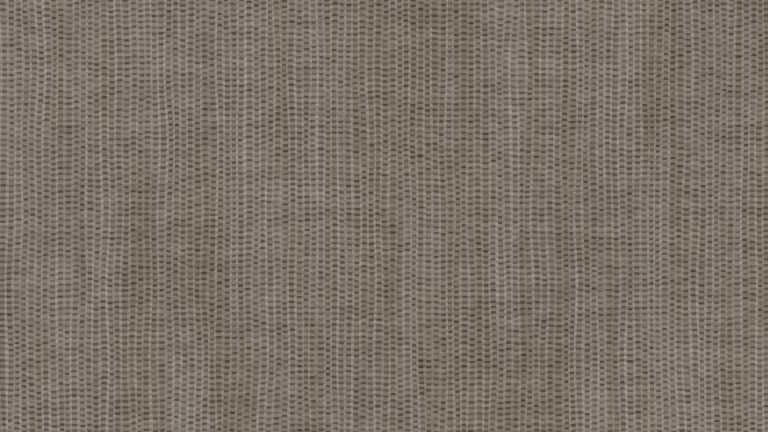
Give the GLSL for this texture, as a Shadertoy shader.

```glsl
// Coarse grey-brown linen weave: pale upright threads over ribbed level yarn.

const float TAU = 6.2831853;
const vec2  THREADS = vec2(60.0, 74.0);         // columns and rows per canvas height
const vec3  CLOTH = vec3(0.477, 0.447, 0.406);  // mean colour
const vec3  COOL = vec3(-0.006, -0.003, 0.012); // bluish cast of bleached threads
const float THREAD_LIGHT = 0.085;
const float GAP_DARK = 0.125;
const float STREAK = 0.045;
const float ROW_STREAK = 0.030;
const float MOTTLE = 0.036;
const float SLUB = 0.045;
const float GRAIN = 0.050;

float hash(vec2 p) {
    vec3 q = fract(vec3(p.xyx) * 0.1031);
    q += dot(q, q.yzx + 33.33);
    return fract((q.x + q.y) * q.z);
}

float noise(vec2 p) {
    vec2 cell = floor(p);
    vec2 f = fract(p);
    f = f * f * (3.0 - 2.0 * f);
    float low = mix(hash(cell), hash(cell + vec2(1, 0)), f.x);
    float high = mix(hash(cell + vec2(0, 1)), hash(cell + vec2(1, 1)), f.x);
    return mix(low, high, f.y);
}

// Layered sines bend the threads slightly off the grid.
vec2 bend(vec2 p) {
    float across = sin(p.y * 5.0 + p.x * 4.0) + 0.4 * sin(p.y * 13.0 - p.x * 9.0);
    float along = sin(p.x * 6.0 + 1.0) + 0.5 * sin(p.x * 13.0 + p.y * 4.0);
    return vec2(across, along) * 0.0011;
}

// Broad worn and soiled patches, centred on zero.
float mottle(vec2 p) {
    float sum = 0.0;
    float weight = 0.5;
    vec2 q = p * vec2(5.0, 3.5) + 20.0;
    for (int i = 0; i < 4; i++) {
        sum += weight * (noise(q) - 0.5);
        q = q * 2.1 + 7.3;
        weight *= 0.7;
    }
    return sum;
}

void mainImage(out vec4 fragColor, in vec2 fragCoord) {
    vec2 uv = fragCoord / iResolution.y;
    vec2 weave = (uv + bend(uv)) * THREADS;
    weave.x += 0.45 * (noise(weave * vec2(0.6, 0.08)) - 0.5);

    // Rows run nearly level; neighbouring columns step up and down.
    float column = floor(weave.x);
    float row = weave.y + 0.35 * mod(column, 2.0) + 0.25 * hash(vec2(column, 3.0));
    row += 0.5 * (noise(vec2(column * 1.9, weave.y * 0.3) + 60.0) - 0.5);
    float ridge = -cos(TAU * weave.x);
    float wave = -cos(TAU * row);

    // Soft shadow between two weft threads, nearly joined along the row.
    float openness = 0.4 + 0.5 * noise(weave * vec2(0.7, 0.9)) + 0.7 * hash(vec2(column, floor(row)));
    float reach = mix(0.25, 1.0, smoothstep(-0.9, 0.4, ridge));
    float gap = smoothstep(-0.5, 1.0, wave) * reach * openness;

    // Pale warp thread along the column edge, beaded by the crossings.
    float thread = floor(weave.x + 0.5);
    float bleach = noise(vec2(thread * 3.7, uv.y * 4.0 + hash(vec2(thread, 9.0)) * 20.0));
    float bead = 0.6 + 0.4 * cos(TAU * weave.y + 2.5 * hash(vec2(thread, 5.0)));
    float warp = smoothstep(0.0, 1.0, -ridge) * bead * (0.4 + 1.2 * bleach);

    // Uneven yarn: upright streaks, level streaks, short slubs, fine fibres.
    float streak = noise(vec2(weave.x * 0.8, uv.y * 2.5)) - 0.5;
    float rowStreak = noise(vec2(uv.x * 7.0, weave.y * 0.9)) - 0.5;
    float slub = noise(weave * vec2(0.8, 1.5) + 90.0) - 0.5;
    float fibre = noise(weave * vec2(2.2, 2.8) + 40.0) - 0.5;

    float shade = THREAD_LIGHT * (warp - 0.21) - GAP_DARK * (gap - 0.32);
    shade += STREAK * streak + ROW_STREAK * rowStreak;
    shade += MOTTLE * mottle(uv) + SLUB * slub + GRAIN * fibre;

    vec3 color = CLOTH + shade + COOL * (warp * bleach + streak);
    fragColor = vec4(clamp(color, 0.0, 1.0), 1.0);
}
```
